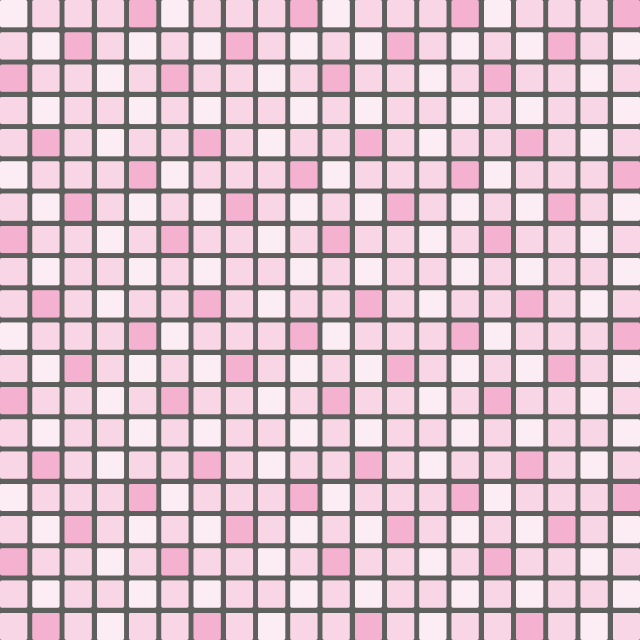
This pattern is drawn by a Shadertoy shader. Its source:

```glsl
// Pink mosaic of rounded square tiles in grey grout, toned in a 5 by 5 repeat.

float roundedBox(vec2 p, float halfSize, float radius) {
    vec2 q = abs(p) - halfSize + radius;
    return length(max(q, 0.0)) + min(max(q.x, q.y), 0.0) - radius;
}

// Tone of a tile, with columns counted from the left and rows from the top
vec3 tileColor(ivec2 tile) {
    int col = tile.x % 5, row = tile.y % 5;

    // Deep tiles step two columns left per row, skipping one row
    bool deep = row != 3 && (col + 2 * row) % 5 == 4;

    // Pale tiles come in pairs on odd rows and singly on even rows
    bool pale = row % 2 == 1 ? col % 3 == 1 : col == (row == 0 ? 0 : 3);

    if (deep) return vec3(0.96, 0.70, 0.815);
    return pale ? vec3(0.99, 0.93, 0.955) : vec3(0.975, 0.84, 0.90);
}

void mainImage(out vec4 fragColor, in vec2 fragCoord) {
    const float gap = 0.152;           // grout width, in tile pitches
    const float pitches = 20.0 - gap;  // 20 tiles with 19 gaps between them

    vec2 uv = fragCoord / iResolution.xy;
    vec2 grid = vec2(uv.x, 1.0 - uv.y) * pitches;
    vec2 local = fract(grid) - 0.5 * (1.0 - gap);

    // Tile coverage, softened over one pixel
    float dist = roundedBox(local, 0.5 * (1.0 - gap), 0.06);
    float pixel = pitches / min(iResolution.x, iResolution.y);
    float coverage = clamp(0.5 - dist / pixel, 0.0, 1.0);

    vec3 grout = vec3(0.37, 0.375, 0.37);
    fragColor = vec4(mix(grout, tileColor(ivec2(grid)), coverage), 1.0);
}
```
